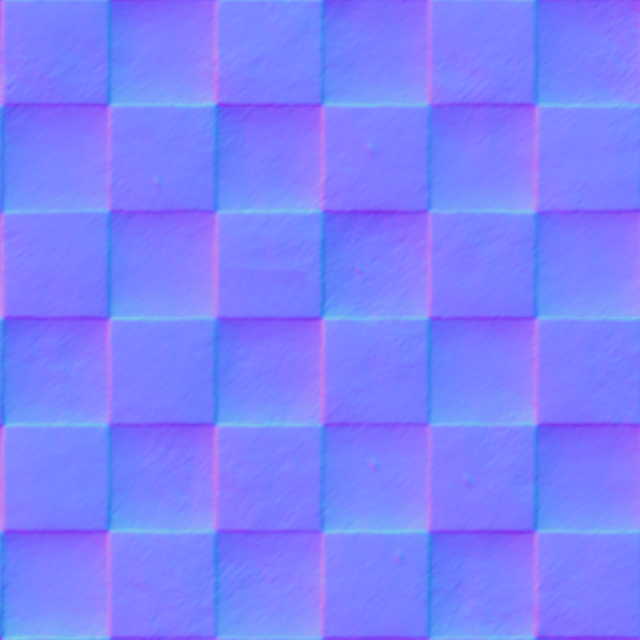
Reproduce this texture map procedurally as a Shadertoy shader.

```glsl
const float TILES = 6.0;
const vec2 GRID_SHIFT = vec2(0.026, 0.016);  // in tiles
const vec2 SLOPE_BIAS = vec2(-0.022, 0.008);
const vec2 SEAM_SLOPE = vec2(0.28, 0.23);    // narrow step between tiles
const vec2 SEAM_WIDTH = vec2(0.028, 0.023);
const vec2 DOME_SLOPE = vec2(0.24, 0.29);    // broad rounding of a tile
const vec2 SUNKEN_ROUNDING = vec2(0.35, 0.25); // rounding kept by low tiles
const float CORNER_BLEND = 0.025;
const vec2 EDGE_WOBBLE = vec2(0.012, 0.007); // slow waver, small chips
const float TILT_AMOUNT = 0.07;
const float STROKE_HEIGHT = 0.0011;
const float PIT_CHANCE = 0.2;
const float PIT_DEPTH = 0.2;
const vec2 PATCHED_TILE = vec2(2.0, 3.0);
const float PATCH_SLOPE = 0.09;

float hash(vec2 p) {
    vec3 q = fract(vec3(p.xyx) * 0.1031);
    q += dot(q, q.yzx + 33.33);
    return fract((q.x + q.y) * q.z);
}

vec2 hash2(vec2 p) {
    return vec2(hash(p + 17.0), hash(p + 59.0));
}

float noise(vec2 p) {
    vec2 i = floor(p), f = fract(p);
    f = f * f * f * (f * (f * 6.0 - 15.0) + 10.0);
    float low = mix(hash(i), hash(i + vec2(1, 0)), f.x);
    float high = mix(hash(i + vec2(0, 1)), hash(i + vec2(1, 1)), f.x);
    return mix(low, high, f.y);
}

// Height of the plaster: broad swells, fine grain and faint brush strokes
float plaster(vec2 p) {
    float height = 0.0, amplitude = 0.011, frequency = 2.6;
    mat2 turn = mat2(0.8, 0.6, -0.6, 0.8);
    vec2 q = p;
    for (int i = 0; i < 4; i++) {
        height += amplitude * noise(q * frequency + float(i) * 23.0 + 50.0);
        amplitude *= 0.42;
        frequency *= 2.15;
        q = turn * q;
    }
    vec2 stroke = vec2(p.x + p.y, p.x - p.y) * vec2(8.0, 19.0);
    stroke.y += 1.2 * noise(p * 4.0 + 90.0);
    return height + STROKE_HEIGHT * noise(stroke + 80.0);
}

// Height of the occasional small dent inside a tile
float pit(vec2 p) {
    vec2 cell = floor(p);
    if (hash(cell + 131.0) > PIT_CHANCE) return 0.0;
    vec2 center = 0.2 + 0.6 * hash2(cell + 7.0);
    float radius = mix(0.02, 0.055, hash(cell + 211.0));
    vec2 offset = (fract(p) - center) * vec2(1.0, 0.75);
    offset.x += 0.3 * offset.y;
    return -PIT_DEPTH * radius * exp(-dot(offset, offset) / (radius * radius));
}

vec2 reliefSlope(vec2 p, float wear) {
    vec2 e = vec2(0.008, 0.0);
    vec2 rough = vec2(plaster(p + e.xy) - plaster(p - e.xy),
                      plaster(p + e.yx) - plaster(p - e.yx));
    vec2 dent = vec2(pit(p + e.xy) - pit(p - e.xy), pit(p + e.yx) - pit(p - e.yx));
    return (wear * rough + dent) / (2.0 * e.x);
}

// Rise of the alternating high and low tiles
vec2 tileSlope(vec2 p) {
    vec2 edge = round(p);
    vec2 d = p - edge;
    vec2 rise = 1.0 - 2.0 * mod(edge, 2.0);
    vec2 side = rise * tanh(d / CORNER_BLEND);
    float raised = 0.5 + 0.5 * side.x * side.y;
    vec2 seam = SEAM_SLOPE * exp(-d * d / (SEAM_WIDTH * SEAM_WIDTH));
    vec2 falloff = 1.0 - 2.0 * abs(d);
    vec2 dome = DOME_SLOPE * falloff * falloff * mix(SUNKEN_ROUNDING, vec2(1.0), raised);
    float strength = 0.8 + 0.4 * noise(p * 1.7 + 40.0);
    return rise * side.yx * (seam + dome) * strength;
}

// Tilted lower part of the patched tile, ending in a faint crease
float patchTilt(vec2 p) {
    vec2 q = p - PATCHED_TILE;
    float inside = smoothstep(0.0, 0.04, q.x) * (1.0 - smoothstep(0.8, 0.88, q.x));
    float crease = 0.47 - 0.05 * q.x * q.x + 0.015 * (noise(p * 9.0) - 0.5);
    float below = 1.0 - smoothstep(crease - 0.01, crease + 0.01, q.y);
    return PATCH_SLOPE * inside * below * smoothstep(0.05, 0.42, q.y);
}

void mainImage(out vec4 fragColor, in vec2 fragCoord) {
    vec2 p = fragCoord / iResolution.xy * TILES - GRID_SHIFT;
    vec2 waver = vec2(noise(p * 5.0 + 11.0), noise(p * 5.0 + 71.0)) - 0.5;
    vec2 chips = vec2(noise(p * 17.0 + 31.0), noise(p * 17.0 + 97.0)) - 0.5;
    vec2 tilePoint = p + EDGE_WOBBLE.x * waver + EDGE_WOBBLE.y * chips;

    // Rougher surface in worn areas and next to the seams
    vec2 toEdge = abs(p - round(p));
    float wear = 0.75 + 0.75 * smoothstep(0.35, 0.9, noise(p * 1.9 + 5.0));
    wear += 0.6 * exp(-min(toEdge.x, toEdge.y) * 22.0);

    vec2 slope = tileSlope(tilePoint) + reliefSlope(p, wear);
    slope += TILT_AMOUNT * (hash2(floor(tilePoint)) - 0.5);
    slope.y -= patchTilt(p);

    // Pack the direction, with green pointing down the canvas
    vec2 tangent = clamp(vec2(-slope.x, slope.y) + SLOPE_BIAS, -0.68, 0.68);
    vec3 normal = vec3(tangent, sqrt(1.0 - dot(tangent, tangent)));
    fragColor = vec4(0.5 + 0.5 * normal, 1.0);
}
```
